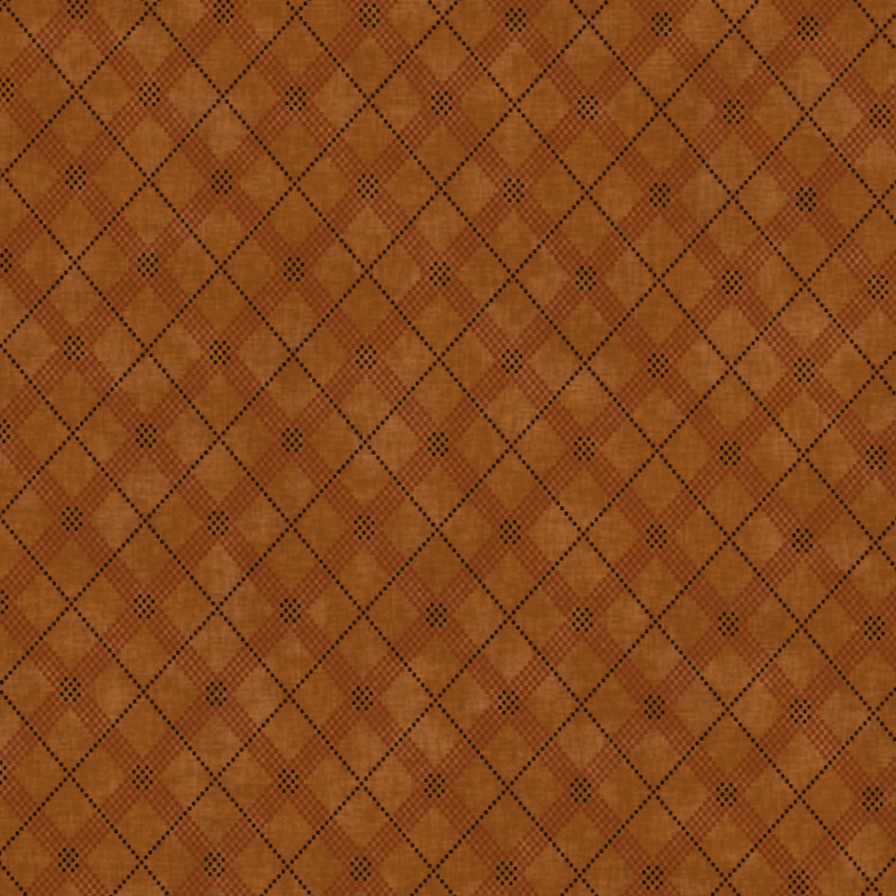
This pattern is drawn by a WebGL 1 fragment shader. Its source:

```glsl
precision highp float;

uniform vec2 u_resolution;

#define REPEAT_ACROSS vec2(0.1630, -0.0049)
#define REPEAT_UP vec2(0.0020, 0.1905)
#define KNOT_ORIGIN vec2(0.489, 0.504)
#define STITCHES 17.0
#define CLOTH_COLOR vec3(0.545, 0.298, 0.095)
#define PALE_COLOR vec3(0.625, 0.390, 0.205)
#define RED_COLOR vec3(0.475, 0.190, 0.075)
#define BLACK_COLOR vec3(0.110, 0.035, 0.005)
#define BLACK_DOT 0.80
#define GRAIN 0.075
#define SOFTNESS 0.0024

float hash(vec2 p) {
    return fract(sin(dot(p, vec2(127.1, 311.7))) * 43758.5453);
}

float noise(vec2 p) {
    vec2 i = floor(p);
    vec2 f = fract(p);
    f = f * f * (3.0 - 2.0 * f);
    return mix(mix(hash(i), hash(i + vec2(1.0, 0.0)), f.x),
               mix(hash(i + vec2(0.0, 1.0)), hash(i + vec2(1.0, 1.0)), f.x), f.y);
}

float fbm(vec2 p) {
    float sum = 0.0;
    float gain = 0.5;
    for (int i = 0; i < 4; i++) {
        sum += gain * noise(p);
        p = p * 2.03 + 17.3;
        gain *= 0.5;
    }
    return sum;
}

// Canvas position to stitch cells along the slightly skewed repeat axes
vec2 toStitches(vec2 p) {
    vec2 a = REPEAT_ACROSS;
    vec2 b = REPEAT_UP;
    vec2 q = p - KNOT_ORIGIN;
    float area = a.x * b.y - a.y * b.x;
    return 2.0 * STITCHES * vec2(q.x * b.y - q.y * b.x, a.x * q.y - a.y * q.x) / area;
}

// x: red checked bands, y: black dotted lines and knots
vec2 stitchMask(vec2 g) {
    vec2 cell = floor(g + 0.5);
    vec2 f = abs(g - cell);
    float check = mod(cell.x + cell.y, 2.0);
    float blackDot = step(max(f.x, f.y), 0.5 * BLACK_DOT);

    // Diagonal distance to the nearest band centre, in stitches
    vec2 diagonal = 0.5 * vec2(cell.x + cell.y, cell.x - cell.y);
    vec2 d = abs(mod(diagonal + 0.5 * STITCHES, STITCHES) - 0.5 * STITCHES);

    float band = step(min(d.x, d.y), 1.75);
    float line = step(0.5 * STITCHES - 0.25, max(d.x, d.y));
    float knot = step(max(d.x, d.y), 1.75) * step(d.x + d.y, 2.75);
    float black = max(line, knot);
    return check * vec2(band * (1.0 - black), black * blackDot);
}

// Mottled dye with a fine woven grain
vec3 cloth(vec2 p) {
    float mottle = fbm(p * 13.0);
    float patches = smoothstep(0.36, 0.74, fbm(p * 24.0 + 41.0));
    float warp = noise(p * vec2(330.0, 70.0));
    float weft = noise(p * vec2(70.0, 330.0) + 9.0);
    float fleck = noise(p * 300.0 + 23.0);
    float grain = warp + weft + fleck - 1.5;

    float pale = clamp(0.55 * patches + 0.25 * grain, 0.0, 1.0);
    vec3 color = mix(CLOTH_COLOR, PALE_COLOR, pale);
    return color * (0.93 + 0.12 * mottle + GRAIN * grain);
}

void main() {
    float pixel = 1.0 / min(u_resolution.x, u_resolution.y);
    vec2 p = gl_FragCoord.xy * pixel;

    // Average the stitch coverage over a small soft window
    float window = max(SOFTNESS, pixel);
    vec2 mask = vec2(0.0);
    for (int y = 0; y < 5; y++) {
        for (int x = 0; x < 5; x++) {
            vec2 offset = (vec2(float(x), float(y)) - 2.0) * 0.2;
            mask += stitchMask(toStitches(p + offset * window)) / 25.0;
        }
    }

    // Uneven printing of the red, light wear on the black
    float wear = fbm(p * 40.0 + 7.0);
    vec3 color = cloth(p);
    color = mix(color, RED_COLOR, mask.x * (0.70 + 0.45 * wear));
    color = mix(color, BLACK_COLOR, mask.y * (0.86 + 0.14 * wear));
    gl_FragColor = vec4(color, 1.0);
}
```
